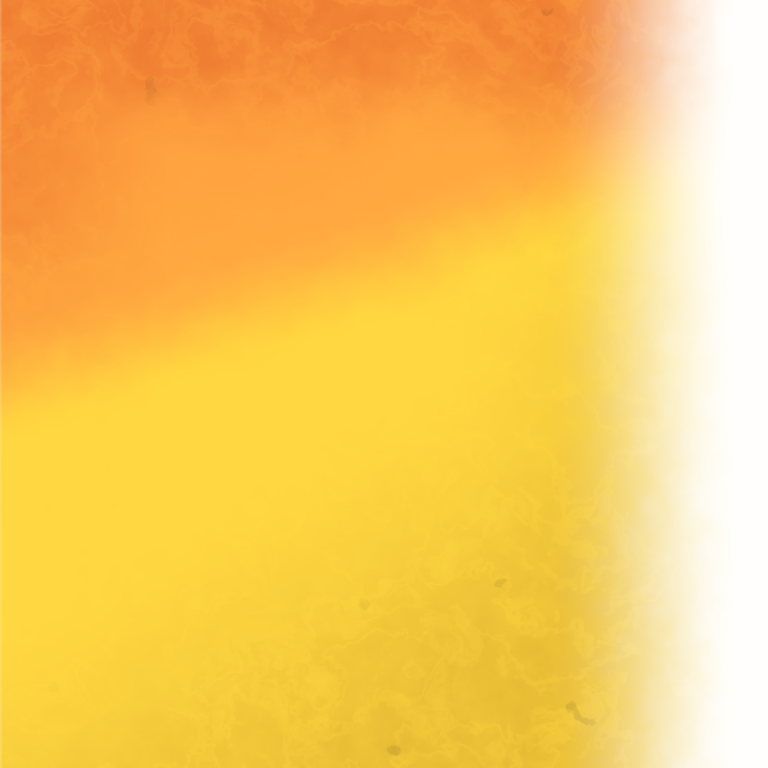
Write a Shadertoy shader that draws this background.

```glsl
// Worn plaster wall: orange above a rising band of yellow, fading to white at the right.

const vec3 ORANGE       = vec3(1.00, 0.635, 0.25);
const vec3 ORANGE_WORN  = vec3(0.945, 0.51, 0.205);
const vec3 YELLOW       = vec3(1.00, 0.843, 0.25);
const vec3 YELLOW_WORN  = vec3(0.925, 0.757, 0.215);
const vec3 PAPER        = vec3(1.0, 0.998, 0.99);
const float BAND_HEIGHT = 0.50;   // height of the colour border at the left
const float BAND_SLOPE  = 0.27;
const float BAND_CURVE  = 0.085;
const float BAND_SOFT   = 0.085;  // half width of the blend
const float FADE_START  = 0.71;
const float FADE_END    = 0.965;
const float GRAIN       = 0.75;   // strength of the mottling
const float STAIN_CELLS = 5.0;

float hash(vec2 p) {
    vec3 q = fract(vec3(p.xyx) * 0.1031);
    q += dot(q, q.yzx + 33.33);
    return fract((q.x + q.y) * q.z);
}

float noise(vec2 p) {
    vec2 i = floor(p), f = fract(p);
    f = f * f * (3.0 - 2.0 * f);
    return mix(mix(hash(i), hash(i + vec2(1, 0)), f.x),
               mix(hash(i + vec2(0, 1)), hash(i + vec2(1, 1)), f.x), f.y);
}

float fbm(vec2 p) {
    float sum = 0.0, amp = 0.5;
    for (int i = 0; i < 5; i++) {
        sum += amp * noise(p);
        p = mat2(1.6, 1.2, -1.2, 1.6) * p + 17.3;
        amp *= 0.55;
    }
    return sum / 1.055;
}

// Thin bright threads where the warped noise crosses its middle value
float veins(vec2 p) {
    float n = fbm(p + 2.5 * vec2(fbm(p * 0.7), fbm(p * 0.7 + 41.0)));
    return 1.0 - smoothstep(0.0, 0.09, abs(n - 0.5));
}

// Sparse irregular dark spots, one candidate per cell
float stains(vec2 uv) {
    vec2 p = uv * STAIN_CELLS + 0.35 * (vec2(fbm(uv * 22.0), fbm(uv * 22.0 + 9.0)) - 0.5);
    float sum = 0.0;
    for (int j = -1; j <= 1; j++)
    for (int i = -1; i <= 1; i++) {
        vec2 cell = floor(p) + vec2(i, j);
        vec2 center = cell + vec2(hash(cell + 3.1), hash(cell + 8.7));
        float radius = mix(0.02, 0.08, hash(cell + 5.9));
        float present = step(0.55, hash(cell + 12.4));
        sum += present * (1.0 - smoothstep(radius * 0.5, radius, length(p - center)));
    }
    return min(sum, 1.0);
}

// Amount of ageing: strong at the top, left shoulder, lower right and right side
float wearMask(vec2 uv) {
    float top = smoothstep(0.80, 0.98, uv.y + 0.03 * uv.x);
    float shoulder = 0.75 * smoothstep(0.24, 0.0, uv.x) * smoothstep(0.48, 0.85, uv.y);
    float base = smoothstep(0.14, -0.38, uv.y - 0.06 - 0.58 * uv.x);
    float side = 0.45 * smoothstep(0.60, 0.86, uv.x) * smoothstep(0.85, 0.55, uv.y);
    return 1.0 - (1.0 - top) * (1.0 - shoulder) * (1.0 - base) * (1.0 - side);
}

void mainImage(out vec4 fragColor, in vec2 fragCoord) {
    vec2 uv = fragCoord / iResolution.xy;

    // Surface detail
    float cloud = fbm(uv * 7.0 + 4.0) - 0.5;
    float fine = fbm(uv * 38.0 + 23.0) - 0.5;
    float thread = veins(uv * 17.0);
    float wear = clamp(wearMask(uv + 0.10 * cloud), 0.0, 1.0);
    float texturing = 0.08 + 0.92 * wear;
    float age = wear + GRAIN * texturing * (0.6 * cloud + 0.8 * fine - 0.38 * thread + 0.08);

    // Soft rising border between the two colours
    float border = BAND_HEIGHT + BAND_SLOPE * uv.x + BAND_CURVE * uv.x * uv.x;
    float height = uv.y - border + 0.035 * cloud + 0.02 * fine;
    float upper = smoothstep(-BAND_SOFT, BAND_SOFT, height);
    vec3 orange = mix(ORANGE, ORANGE_WORN, age);
    orange.g += 0.025 * (1.0 - smoothstep(0.05, 0.25, height));
    vec3 color = mix(mix(YELLOW, YELLOW_WORN, age), orange, upper);
    color *= 1.0 - 0.09 * stains(uv) * wear;

    // Fade to white, its edge slightly broken by the plaster
    float reach = uv.x + 0.025 * cloud + 0.03 * fine * texturing;
    float fade = smoothstep(FADE_START, FADE_END, reach);
    color = mix(color, PAPER, fade);

    // Thin pale rim at the left edge
    color = mix(color, PAPER, 0.18 * (1.0 - smoothstep(0.0, 0.004, uv.x)));

    fragColor = vec4(clamp(color, 0.0, 1.0), 1.0);
}
```
